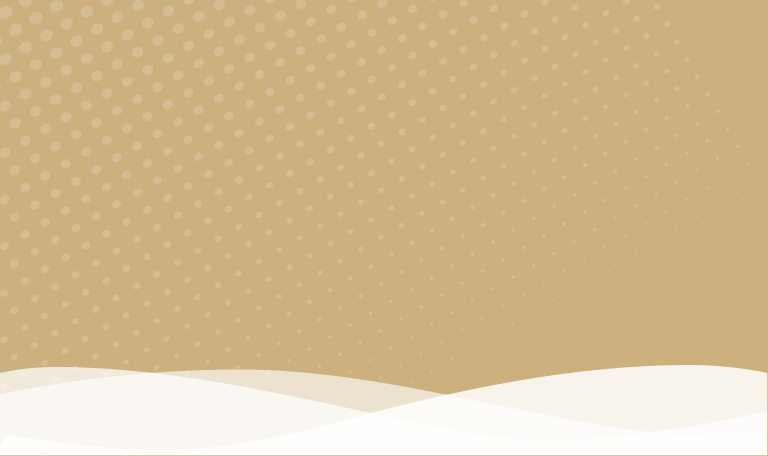
This background is drawn by a Shadertoy shader. Its source:

```glsl
// Tan backdrop with a slanted halftone of pale dots that shrink away from the
// upper left, and three translucent white waves overlapping along the bottom.
// Dots come from a skewed lattice; wave crests are chains of cubic spans.

#define CANVAS vec2(768.0, 456.0)      // layout units, measured from the top left
#define TAN vec3(0.80, 0.69, 0.494)
#define DOT_ORIGIN vec2(36.0, 18.0)
#define DOT_STEP_DOWN vec2(10.1, 17.45)
#define DOT_STEP_SIDE vec2(20.41, -11.86)
#define DOT_RADIUS 6.3
#define DOT_SHRINK vec2(0.0053, 0.0088) // radius lost per unit right and down
#define DOT_LAST_COLUMN 23.5
#define DOT_OPACITY 0.16
#define WAVE_OPACITY vec3(0.73, 0.63, 0.855)
#define WAVE_LIMIT vec2(767.3, 455.3)   // the waves stop just short of the border

// Cubic through a and b (x, height) with the given slopes at both ends
float span(float x, vec2 a, vec2 b, float slopeA, float slopeB) {
    float w = b.x - a.x;
    float t = clamp((x - a.x) / w, 0.0, 1.0);
    float s = 1.0 - t;
    return mix(a.y, b.y, t * t * (3.0 - 2.0 * t))
         + w * t * s * (slopeA * s - slopeB * t);
}

// Crest falling from the left, rising again at the far right
float fallingCrest(float x) {
    vec2 peak = vec2(55.0, 367.0), slope = vec2(371.0, 413.0), trough = vec2(545.0, 440.0);
    if (x < peak.x) return span(x, vec2(0.0, 373.0), peak, -0.22, 0.0);
    if (x < slope.x) return span(x, peak, slope, 0.0, 0.215);
    if (x < trough.x) return span(x, slope, trough, 0.215, 0.0);
    return span(x, trough, vec2(768.0, 411.0), 0.0, -0.22);
}

// Broad hill left of the centre
float hillCrest(float x) {
    vec2 peak = vec2(240.0, 369.5);
    if (x < peak.x) return span(x, vec2(0.0, 394.0), peak, -0.2, 0.0);
    return span(x, peak, vec2(745.0, 438.5), 0.0, 0.0);
}

// Low on the left with a small cut corner, swelling to the right
float risingCrest(float x) {
    vec2 corner = vec2(5.0, 435.0), trough = vec2(162.0, 450.0);
    vec2 slope = vec2(371.0, 413.0), peak = vec2(690.0, 365.0);
    if (x < corner.x) return corner.y + 2.6 * (corner.x - x);
    if (x < trough.x) return span(x, corner, trough, 0.13, 0.0);
    if (x < slope.x) return span(x, trough, slope, 0.0, -0.28);
    if (x < peak.x) return span(x, slope, peak, -0.26, 0.0);
    return span(x, peak, vec2(768.0, 373.0), 0.0, 0.2);
}

// Coverage of the nearest lattice dot; the skew makes it slightly oval
float halftone(vec2 p, float pixel) {
    mat2 lattice = mat2(DOT_STEP_DOWN, DOT_STEP_SIDE);
    vec2 cell = inverse(lattice) * (p - DOT_ORIGIN);
    vec2 id = round(cell);
    float radius = DOT_RADIUS - dot(lattice * id, DOT_SHRINK);
    float dist = length(cell - id) * sqrt(abs(determinant(lattice)));
    float cover = clamp((radius - dist) / pixel + 0.5, 0.0, 1.0);
    return cover * smoothstep(0.0, 1.2, radius) * step(id.y, DOT_LAST_COLUMN);
}

void mainImage(out vec4 fragColor, in vec2 fragCoord) {
    vec2 uv = fragCoord / iResolution.xy;
    vec2 p = vec2(uv.x, 1.0 - uv.y) * CANVAS;
    float pixel = CANVAS.y / iResolution.y;

    // Dotted backdrop
    vec3 color = mix(TAN, vec3(1.0), DOT_OPACITY * halftone(p, pixel));

    // Veils of white, each letting a share of the backdrop through
    vec3 crests = vec3(fallingCrest(p.x), hillCrest(p.x), risingCrest(p.x));
    vec3 veil = 1.0 - WAVE_OPACITY * clamp((p.y - crests) / pixel + 0.5, 0.0, 1.0);
    vec2 inside = clamp((WAVE_LIMIT - p) / pixel + 0.5, 0.0, 1.0);
    float white = (1.0 - veil.x * veil.y * veil.z) * inside.x * inside.y;

    fragColor = vec4(mix(color, vec3(1.0), white), 1.0);
}
```
